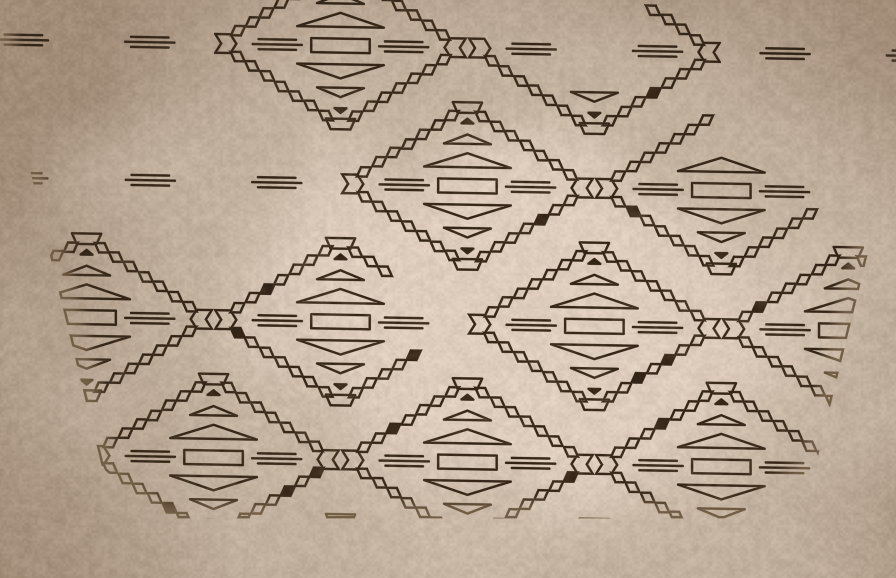
This pattern is drawn by a Shadertoy shader. Its source:

```glsl
const float SHEET = 494.0;               // drawing units per canvas height
const vec2 PITCH = vec2(217.0, 236.0);   // spacing within one set of rows
const vec2 ORIGIN = vec2(291.0, 455.0);  // centre of the first diamond
const float TILT = 0.018;
const float LINE = 1.05;                 // half the stroke width
const vec2 LINK_START = vec2(13.0, 60.0);
const vec2 LINK_STEP = vec2(12.5, -8.2);
const int LINKS = 7;
const float FILLED_SHARE = 0.07;
const float TIP_X = 98.0;
const float BAR_GAP = 4.3;
const vec3 PAPER_LIGHT = vec3(0.87, 0.80, 0.74);
const vec3 PAPER_MID = vec3(0.76, 0.69, 0.62);
const vec3 PAPER_SHADE = vec3(0.63, 0.55, 0.47);
const vec3 INK = vec3(0.19, 0.135, 0.08);
const vec3 INK_FADED = vec3(0.51, 0.42, 0.32);

float hash(vec2 p) {
    return fract(sin(dot(p, vec2(127.1, 311.7))) * 43758.5453);
}

float noise(vec2 p) {
    vec2 i = floor(p), f = fract(p);
    f = f * f * (3.0 - 2.0 * f);
    return mix(mix(hash(i), hash(i + vec2(1, 0)), f.x),
               mix(hash(i + vec2(0, 1)), hash(i + vec2(1, 1)), f.x), f.y);
}

// Symmetric trapezoid; a zero width makes a triangle
float trapezoid(vec2 p, float bottom, float top, float h) {
    vec2 side = vec2(top - bottom, 2.0 * h);
    p.x = abs(p.x);
    vec2 cap = vec2(p.x - min(p.x, p.y < 0.0 ? bottom : top), abs(p.y) - h);
    vec2 toTop = vec2(top, h) - p;
    vec2 edge = -toTop + side * clamp(dot(toTop, side) / dot(side, side), 0.0, 1.0);
    float inside = (edge.x < 0.0 && cap.y < 0.0) ? -1.0 : 1.0;
    return inside * sqrt(min(dot(cap, cap), dot(edge, edge)));
}

float slantedLink(vec2 p) {
    float sides = (abs(p.x + 0.45 * p.y) - 4.2) * 0.91;
    return max(sides, abs(p.y) - 4.0);
}

float notchedArrow(vec2 p) {
    float x = p.x - 5.0 * (1.0 - abs(p.y) / 8.0);
    return max((abs(x + 2.5) - 6.5) * 0.85, abs(p.y) - 8.0);
}

float tripleBar(vec2 p) {
    float n = clamp(round(p.y / BAR_GAP), -1.0, 1.0);
    float halfLength = n == 0.0 ? 21.0 : 16.0;
    return length(vec2(max(abs(p.x) - halfLength, 0.0), p.y - n * BAR_GAP)) - LINE;
}

// Outline of a shape after trimming to the printed area
float stroke(float d, float trim, bool filled) {
    d = max(d, trim);
    return (filled ? d : abs(d)) - LINE;
}

// Unprinted circle in a diamond: centre and radius
vec3 missingPatch(vec2 id) {
    if (id == vec2(1, 0)) return vec3(-30, 40, 70);
    if (id == vec2(1, 1)) return vec3(75, 62, 80);
    if (id == vec2(0, 2)) return vec3(87, 12, 44);
    return vec3(0);
}

float diamond(vec2 p, vec2 id, float trim, bool complete) {
    vec2 q = abs(p);
    vec2 side = vec2(p.x < 0.0 ? -1.0 : 1.0, p.y < 0.0 ? -1.0 : 1.0);
    vec3 gap = missingPatch(id);
    float d = max(tripleBar(vec2(q.x - 54.0, p.y)), trim);
    if (!complete) return d;

    // Stacked centre shapes
    if (length(gap.xy) >= gap.z)
        d = min(d, stroke(trapezoid(p, 25.0, 25.0, 6.0), trim, false));
    if (distance(vec2(0, 21.0 * side.y), gap.xy) >= gap.z)
        d = min(d, stroke(trapezoid(q - vec2(0, 22), 37.0, 0.0, 6.0), trim, false));
    if (distance(vec2(0, 40.0 * side.y), gap.xy) >= gap.z) {
        d = min(d, stroke(trapezoid(q - vec2(0, 40), 20.0, 0.0, 4.0), trim, false));
        d = min(d, stroke(trapezoid(q - vec2(0, 55.5), 5.0, 0.0, 2.0), trim, true));
    }
    // Corner shapes
    if (distance(vec2(0, 67.0 * side.y), gap.xy) >= gap.z)
        d = min(d, stroke(trapezoid(p - vec2(0, 67.0 * side.y), 8.5, 12.5, 4.5), trim, false));
    if (distance(vec2(TIP_X * side.x, 0), gap.xy) >= gap.z)
        d = min(d, stroke(notchedArrow(vec2(TIP_X - q.x, p.y)), trim, false));
    // Chain of links along each edge
    for (int i = 0; i < LINKS; i++) {
        vec2 link = LINK_START + float(i) * LINK_STEP;
        if (distance(link * side, gap.xy) < gap.z) continue;
        vec2 seed = id * 17.0 + link * side;
        vec2 jitter = vec2(hash(seed + 3.0), hash(seed + 8.0)) - 0.5;
        d = min(d, stroke(slantedLink(q - link - jitter), trim, hash(seed) < FILLED_SHARE));
    }
    return d;
}

void mainImage(out vec4 fragColor, in vec2 fragCoord) {
    vec2 p = fragCoord / iResolution.y * SHEET;
    float pixel = SHEET / iResolution.y;

    // Printed area: narrowing sides, cut corners, flat bottom
    float fromAxis = abs(p.x - 392.0), depth = SHEET - p.y;
    float trim = max((fromAxis - 402.0 + 0.246 * depth) * 0.97, depth - 442.0);
    trim = max(trim, (fromAxis + 1.2 * (depth - 400.0) - 303.0) * 0.64);

    // Two interleaved sets of rows
    vec2 level = p + vec2(0, TILT * (p.x - ORIGIN.x));
    float d = 1e3;
    for (int k = 0; k < 2; k++) {
        vec2 start = ORIGIN + float(k) * PITCH * vec2(0.5, -0.5);
        vec2 cell = round((level - start) / PITCH);
        vec2 centre = start + cell * PITCH;
        vec2 id = vec2(cell.x, float(k) - 2.0 * cell.y);
        bool complete = id.y >= 2.0 || abs(centre.x - 453.0) < 200.0;
        d = min(d, diamond(level - centre, id, trim, complete));
    }

    // Paper: uneven light and fine grain
    vec2 glow = (p - vec2(440, 215)) / vec2(400, 310);
    float shade = length(glow) + 0.2 * (noise(p / 70.0) - 0.5);
    vec3 colour = mix(PAPER_LIGHT, PAPER_MID, smoothstep(0.3, 0.75, shade));
    colour = mix(colour, PAPER_SHADE, smoothstep(0.75, 1.25, shade));
    colour += 0.05 * (noise(p / 2.2) - 0.5) + 0.04 * (noise(p / 6.0) - 0.5);

    // Ink: patchy, browned towards the trimmed border
    float wear = 0.4 * noise(p / 5.0) * noise(p / 45.0 + 9.0);
    vec3 ink = mix(INK, INK_FADED, max(wear, 0.8 * smoothstep(-24.0, -4.0, trim)));
    float cover = 1.0 - smoothstep(-0.7 * pixel, 0.7 * pixel, d);
    fragColor = vec4(mix(colour, ink, cover), 1.0);
}
```
